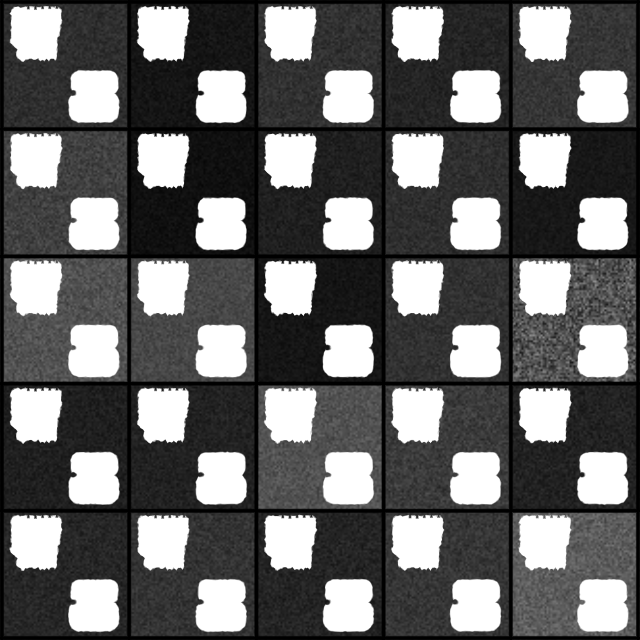
A Shadertoy shader for this pattern:

```glsl
// A five by five sheet of grainy grey tiles, each holding two white blobs:
// a ragged block with a notched top and a smooth two-lobed form.
// Tiles come from mod, blobs from rounded-box distances, wear from value noise.

const float SHEET = 332.0;  // sheet side in grid units
const float PITCH = 66.0;   // tile of 64 plus a gap of 2

// Grey of each tile, rows from the top
const float LEVELS[25] = float[25](
    0.18, 0.08, 0.19, 0.14, 0.21,
    0.25, 0.06, 0.12, 0.18, 0.09,
    0.32, 0.28, 0.08, 0.19, 0.32,
    0.12, 0.13, 0.32, 0.23, 0.13,
    0.15, 0.20, 0.14, 0.21, 0.36);

float hash(vec2 p) {
    vec3 h = fract(vec3(p.xyx) * 0.1031);
    h += dot(h, h.yzx + 33.33);
    return fract((h.x + h.y) * h.z);
}

float valueNoise(vec2 p) {
    vec2 i = floor(p), f = fract(p);
    return mix(mix(hash(i), hash(i + vec2(1, 0)), f.x),
               mix(hash(i + vec2(0, 1)), hash(i + vec2(1, 1)), f.x), f.y);
}

float roundBox(vec2 p, vec2 halfSize, float radius) {
    vec2 d = abs(p) - halfSize + radius;
    return length(max(d, 0.0)) + min(max(d.x, d.y), 0.0) - radius;
}

// Upper left block: tapering sides, frayed edges, five notches on top
float raggedBlock(vec2 q, vec2 cell) {
    float left = 3.6 + 3.0 * smoothstep(20.0, 24.0, q.y);
    float right = 30.0 - 2.6 * smoothstep(8.0, 24.0, q.y);
    vec2 center = vec2(0.5 * (left + right), 15.3);
    float d = roundBox(q - center, vec2(0.5 * (right - left), 13.7), 2.5);
    d += 0.9 * (valueNoise(q * 0.8 + 7.0) - 0.5);
    d += 0.5 * (valueNoise(q + cell * 71.0) - 0.5);
    d += 1.6 * (valueNoise(vec2(q.x * 0.9, 3.0)) - 0.5) * smoothstep(25.0, 28.0, q.y);
    float slot = clamp(round((q.x - 12.7) / 3.7), 0.0, 4.0);
    float depth = 1.0 + hash(vec2(slot, 5.0));
    float notch = roundBox(q - vec2(12.7 + 3.7 * slot, 1.5), vec2(0.6, depth), 0.1);
    return max(d, -notch);
}

// Lower right form: two stacked lobes with a pinched waist
float twoLobes(vec2 q, vec2 cell) {
    float upper = roundBox(q - vec2(47.0, 41.0), vec2(12.3, 6.4), 4.5);
    float lower = roundBox(q - vec2(46.7, 53.4), vec2(13.1, 8.2), 6.0);
    float bite = length((q - vec2(35.7, 46.3)) * vec2(0.7, 1.0)) - 1.3;
    float d = max(min(upper, lower), -bite);
    return d + 0.5 * (valueNoise(q * 0.8 + cell * 37.0) - 0.5);
}

void mainImage(out vec4 fragColor, in vec2 fragCoord) {
    vec2 uv = fragCoord / iResolution.xy;
    vec2 p = vec2(uv.x, 1.0 - uv.y) * SHEET;
    float soft = max(0.5, 0.7 * SHEET / iResolution.y);

    // Tile index and position inside the tile, from its top left
    vec2 cell = clamp(floor((p - 1.0) / PITCH), 0.0, 4.0);
    vec2 q = mod(p - 1.0, PITCH) - 1.0;

    // Grey ground with fine grain, strongest on one tile
    float level = LEVELS[int(cell.y) * 5 + int(cell.x)];
    float strength = 0.03 + level * mix(0.25, 0.45, hash(cell + 19.0));
    if (cell == vec2(4, 2)) strength = 0.32;
    float grain = valueNoise(p) + valueNoise(p + 401.0) - 1.0;
    float shade = max(level + 0.8 * strength * grain, 0.0);

    // White blobs
    float blobs = min(raggedBlock(q, cell), twoLobes(q, cell));
    shade = mix(shade, 1.0, smoothstep(soft, -soft, blobs));

    // Black gaps between tiles
    vec2 edge = abs(q - 32.0) - 32.0;
    shade *= smoothstep(soft, -soft, max(edge.x, edge.y));
    fragColor = vec4(vec3(shade), 1.0);
}
```
